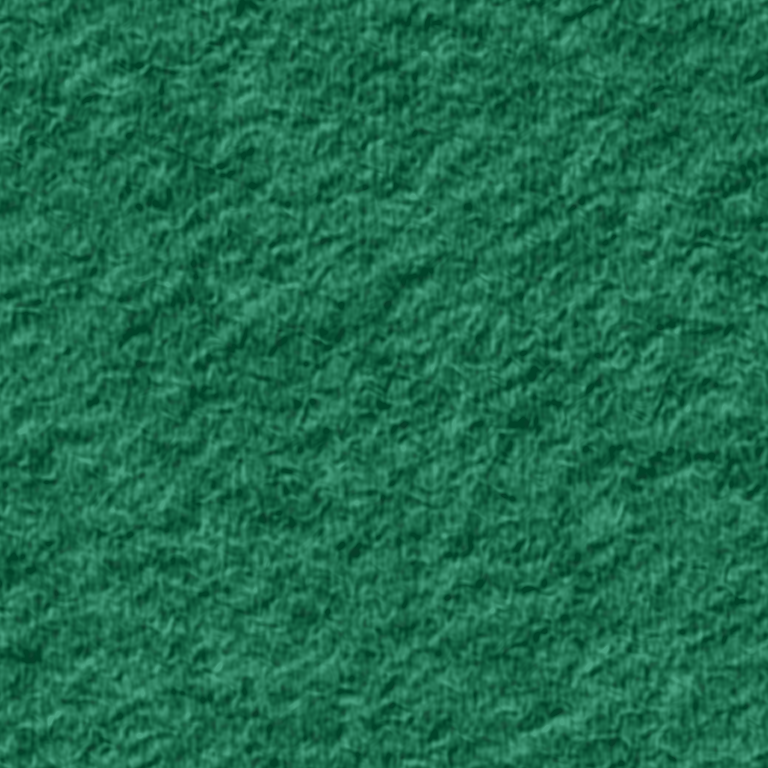
Reproduce this texture procedurally as a Shadertoy shader.

```glsl
// Green pebbled leather: wandering ridges pressed into a sheet and lit from
// the upper left. Crests follow zero lines of gradient noise over soft swells;
// relief is the height difference along the light, plus a fine upright grain.

const vec3 DEEP_GREEN = vec3(0.02, 0.30, 0.19);
const vec3 MID_GREEN = vec3(0.10, 0.42, 0.29);
const vec3 PALE_GREEN = vec3(0.24, 0.58, 0.45);
const float MID_TONE = 0.43;
const vec2 LIGHT_DIR = vec2(-0.50, 0.866);
const float SWELL_STEP = 0.0075;
const float CREST_STEP = 0.0036;

float hash(vec2 cell) {
    return fract(sin(dot(cell, vec2(127.1, 311.7))) * 43758.5453);
}

// Dot product of a random unit gradient at a lattice corner with the offset
float corner(vec2 cell, vec2 offset) {
    float angle = 6.28318 * hash(cell);
    return dot(vec2(cos(angle), sin(angle)), offset);
}

float gradientNoise(vec2 p) {
    vec2 i = floor(p), f = fract(p);
    vec2 u = f * f * f * (f * (f * 6.0 - 15.0) + 10.0);
    vec2 x = vec2(1.0, 0.0), y = vec2(0.0, 1.0);
    float low = mix(corner(i, f), corner(i + x, f - x), u.x);
    float high = mix(corner(i + y, f - y), corner(i + 1.0, f - 1.0), u.x);
    return mix(low, high, u.y);
}

vec2 rotate(vec2 p, float angle) {
    float c = cos(angle), s = sin(angle);
    return vec2(c * p.x + s * p.y, c * p.y - s * p.x);
}

// Irregular sideways shift that keeps the folds from running straight
vec2 bend(vec2 p, float frequency, float amount) {
    vec2 q = p * frequency;
    return p + amount * vec2(gradientNoise(q), gradientNoise(q + 61.3));
}

// Rounded crest along the zero lines of the noise
float crest(vec2 p, float sharpness) {
    float n = gradientNoise(p);
    return exp(-sharpness * n * n);
}

// Broad folds plus smaller wrinkles, slightly drawn out up to the right
float crestHeight(vec2 p) {
    vec2 q = rotate(bend(p, 36.0, 0.012), 0.45);
    float folds = crest(q * vec2(34.0, 41.0) + 17.0, 10.0);
    float wrinkles = crest(q * vec2(62.0, 68.0) + 83.0, 9.0);
    return 0.42 * folds + 0.20 * wrinkles;
}

// Soft rolling ground below the crests
float swellHeight(vec2 p) {
    vec2 q = rotate(bend(p, 40.0, 0.010), 0.50);
    return gradientNoise(q * vec2(24.0, 33.0) + 5.0);
}

// Short, mostly upright fibres
float fineGrain(vec2 p) {
    float fibres = gradientNoise(p * vec2(130.0, 64.0) + 29.0);
    float specks = gradientNoise(p * vec2(112.0, 118.0) + 7.0);
    return 0.58 * fibres + 0.28 * specks;
}

// Uneven lightness in patches of falling size
float patches(vec2 p) {
    vec2 q = rotate(p, 0.45);
    float small = gradientNoise(q * vec2(17.0, 24.0) + 47.0);
    float medium = gradientNoise(q * vec2(8.0, 11.0) + 23.0);
    float large = gradientNoise(p * 3.0 + 11.0);
    return 0.34 * small + 0.24 * medium + 0.14 * large;
}

// Tone from shaded hollow to lit crest
vec3 leatherColor(float tone) {
    if (tone < MID_TONE) return mix(DEEP_GREEN, MID_GREEN, tone / MID_TONE);
    return mix(MID_GREEN, PALE_GREEN, (tone - MID_TONE) / (1.0 - MID_TONE));
}

void mainImage(out vec4 fragColor, in vec2 fragCoord) {
    vec2 p = fragCoord / iResolution.y;

    // Lit slopes are positive, shaded slopes negative
    vec2 swellShift = LIGHT_DIR * SWELL_STEP;
    vec2 crestShift = LIGHT_DIR * CREST_STEP;
    float swell = swellHeight(p - swellShift) - swellHeight(p + swellShift);
    float crests = crestHeight(p - crestShift) - crestHeight(p + crestShift);

    // Relief depth drifts gently over the sheet
    float depth = 1.0 + 0.3 * gradientNoise(p * 5.0 + 3.0);
    float shade = depth * (0.50 * swell + 1.05 * crests);
    shade += 0.28 * (crestHeight(p) - 0.37);
    shade += fineGrain(p) + patches(p);

    vec3 color = leatherColor(clamp(0.445 + shade, -0.12, 1.20));

    // Faint grey dust in scattered hollows
    float dust = smoothstep(0.15, 0.50, gradientNoise(p * 62.0 + 41.0));
    dust *= 0.16 * smoothstep(0.15, -0.25, shade);
    color = mix(color, vec3(dot(color, vec3(0.30, 0.59, 0.11))), dust);

    fragColor = vec4(clamp(color, 0.0, 1.0), 1.0);
}
```
